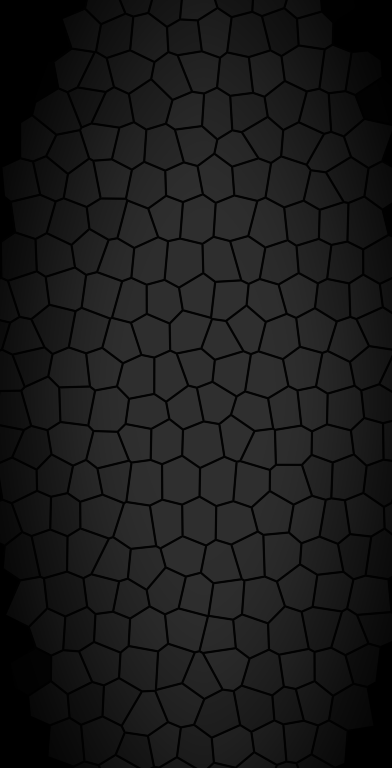
Give the GLSL for this pattern, as a Shadertoy shader.

```glsl
// A dark wall of irregular stone-like cells lit by a soft central glow.
// Cellular noise on a staggered, jittered lattice gives the cells and joints;
// a rounded diamond falloff lights them and blacks out the corner cells.

vec2 hash2(vec2 p) {
    return fract(sin(vec2(dot(p, vec2(127.1, 311.7)), dot(p, vec2(269.5, 183.3)))) * 437.58);
}

// Seed point of a lattice cell: odd rows shift by half a column
vec2 seedPoint(vec2 id) {
    vec2 jitter = (hash2(id) - 0.5) * vec2(0.46, 0.5);
    return vec2((id.x + 0.5 * mod(id.y, 2.0)) * 0.89, id.y + 0.6) + jitter;
}

// Distance from the glow centre, in canvas fractions
float glowDistance(vec2 uv) {
    vec2 d = pow(abs(uv - vec2(0.52, 0.49)) * vec2(1.75, 1.45), vec2(1.7));
    return pow(d.x + d.y, 1.0 / 1.7);
}

void mainImage(out vec4 fragColor, in vec2 fragCoord) {
    float rows = 20.5;
    vec2 uv = fragCoord / iResolution.xy;
    vec2 p = fragCoord / iResolution.y * rows;
    vec2 base = floor(p / vec2(0.89, 1.0));

    // Nearest seed
    vec2 nearest = vec2(0.0), nearestId = base;
    float best = 1e5;
    for (int j = -2; j <= 2; j++)
    for (int i = -2; i <= 2; i++) {
        vec2 id = base + vec2(i, j);
        vec2 s = seedPoint(id);
        float d = dot(s - p, s - p);
        if (d < best) { best = d; nearest = s; nearestId = id; }
    }

    // Distance to the closest joint between two seeds
    float joint = 1e5;
    for (int j = -2; j <= 2; j++)
    for (int i = -2; i <= 2; i++) {
        vec2 s = seedPoint(nearestId + vec2(i, j));
        vec2 across = s - nearest;
        if (dot(across, across) > 1e-4)
            joint = min(joint, dot(0.5 * (s + nearest) - p, normalize(across)));
    }

    // Glow, slight tone per cell, and unlit corner cells
    vec2 cellUv = nearest / rows * vec2(iResolution.y / iResolution.x, 1.0);
    float glow = 1.0 - smoothstep(0.3, 1.3, glowDistance(uv));
    float cellGlow = glowDistance(cellUv);
    float tone = 1.0 - 0.28 * hash2(nearestId + 31.0).x * smoothstep(0.2, 0.9, cellGlow);
    float lit = 1.0 - smoothstep(0.96, 1.02, cellGlow);
    float stone = 0.183 * glow * tone * lit;

    // Dark joints with smooth edges
    float pixel = rows / iResolution.y;
    float face = smoothstep(0.03 - 0.6 * pixel, 0.03 + 0.6 * pixel, joint);
    fragColor = vec4(vec3(mix(0.008 * glow, stone, face)), 1.0);
}
```
